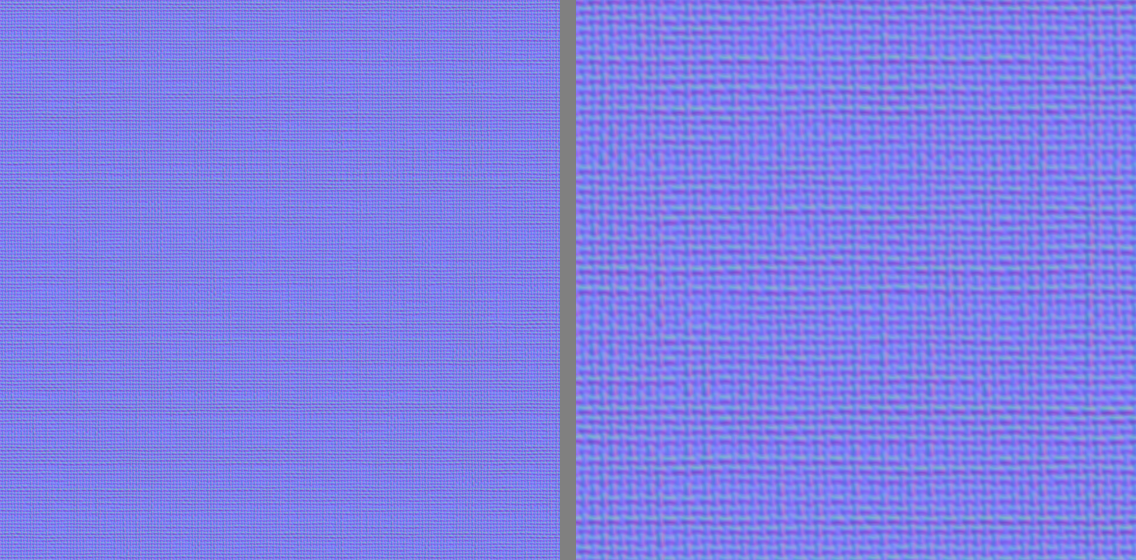
Left, the full canvas; right, a detail of the centre.
Give the GLSL for this texture map, as a WebGL 1 fragment shader.

```glsl
precision highp float;
// Tangent-space normal map of a fine plain-weave canvas cloth.
// Rounded warp and weft threads cross in a height field; its slopes, averaged
// over sub-samples, become colour. Noise varies thread height and position.

uniform vec2 u_resolution;

#define THREADS vec2(180.0, 168.0) // warp threads across, weft threads down
#define WARP_HEIGHT 0.36
#define WEFT_HEIGHT 0.40
#define CRIMP 0.32        // rise and fall of a thread over its crossings
#define THREAD_VARIATION 0.28
#define SLUB 0.55         // uneven thickness along a thread
#define WOBBLE 0.18       // sideways drift, in threads
#define FUZZ 0.07         // fine fibre relief
#define SLOPE_STEP 0.08   // half width of the slope estimate, in threads
#define SOFTNESS 0.42     // smallest averaging width, in threads
#define TILT_CONTRAST 0.52 // strength of the red and green tilt

const float PI = 3.14159;

float hash(vec2 p) {
  vec3 q = fract(p.xyx * 0.1031);
  q += dot(q, q.yzx + 33.33);
  return fract((q.x + q.y) * q.z);
}

float cornerSlope(vec2 cell, vec2 offset) {
  float angle = 2.0 * PI * hash(cell);
  return dot(vec2(cos(angle), sin(angle)), offset);
}

// Gradient noise, roughly -0.7 to 0.7
float gradientNoise(vec2 p) {
  vec2 i = floor(p);
  vec2 f = p - i;
  vec2 w = f * f * f * (f * (f * 6.0 - 15.0) + 10.0);
  vec2 e = vec2(1.0, 0.0);
  float low = mix(cornerSlope(i, f), cornerSlope(i + e, f - e), w.x);
  float high = mix(cornerSlope(i + e.yx, f - e.yx),
                   cornerSlope(i + 1.0, f - 1.0), w.x);
  return mix(low, high, w.y);
}

// One family of threads; phase is +1 or -1 and sets which crossings go over
float threadHeight(float along, float across, float phase, float seed) {
  float id = floor(across + 0.5);
  float profile = cos(PI * (across - id));
  float side = phase * (1.0 - 2.0 * mod(id, 2.0));
  float crimp = 1.0 + CRIMP * side * cos(PI * along);
  float gain = 1.0 + THREAD_VARIATION * (2.0 * hash(vec2(id, seed)) - 1.0);
  gain += SLUB * gradientNoise(vec2(along * 0.09 + seed, id * 0.73 + 0.37));
  return profile * crimp * gain;
}

float clothHeight(vec2 p) {
  vec2 drift = vec2(gradientNoise(p * vec2(0.37, 0.11) + 51.0),
                    gradientNoise(p * vec2(0.11, 0.37) + 17.0));
  vec2 q = p + WOBBLE * drift;
  float warp = WARP_HEIGHT * threadHeight(q.y, q.x, -1.0, 13.0);
  float weft = WEFT_HEIGHT * threadHeight(q.x, q.y, 1.0, 71.0);
  return max(warp, weft) + FUZZ * gradientNoise(p * 1.9);
}

vec3 clothNormal(vec2 p) {
  vec2 e = vec2(SLOPE_STEP, 0.0);
  vec2 slope = vec2(clothHeight(p + e) - clothHeight(p - e),
                    clothHeight(p + e.yx) - clothHeight(p - e.yx));
  return normalize(vec3(-slope / (2.0 * SLOPE_STEP), 1.0));
}

void main() {
  vec2 p = gl_FragCoord.xy / u_resolution * THREADS;
  // 3 x 3 sub-samples over a width fixed in threads, or one pixel if larger
  vec2 width = max(vec2(SOFTNESS), THREADS / u_resolution);
  vec3 normal = vec3(0.0);
  for (int row = 0; row < 3; row++) {
    for (int col = 0; col < 3; col++) {
      vec2 offset = (vec2(float(col), float(row)) - 1.0) / 3.0;
      normal += clothNormal(p + offset * width);
    }
  }
  normal /= 9.0;
  normal.xy *= TILT_CONTRAST;
  gl_FragColor = vec4(normal * 0.5 + 0.5, 1.0);
}
```
